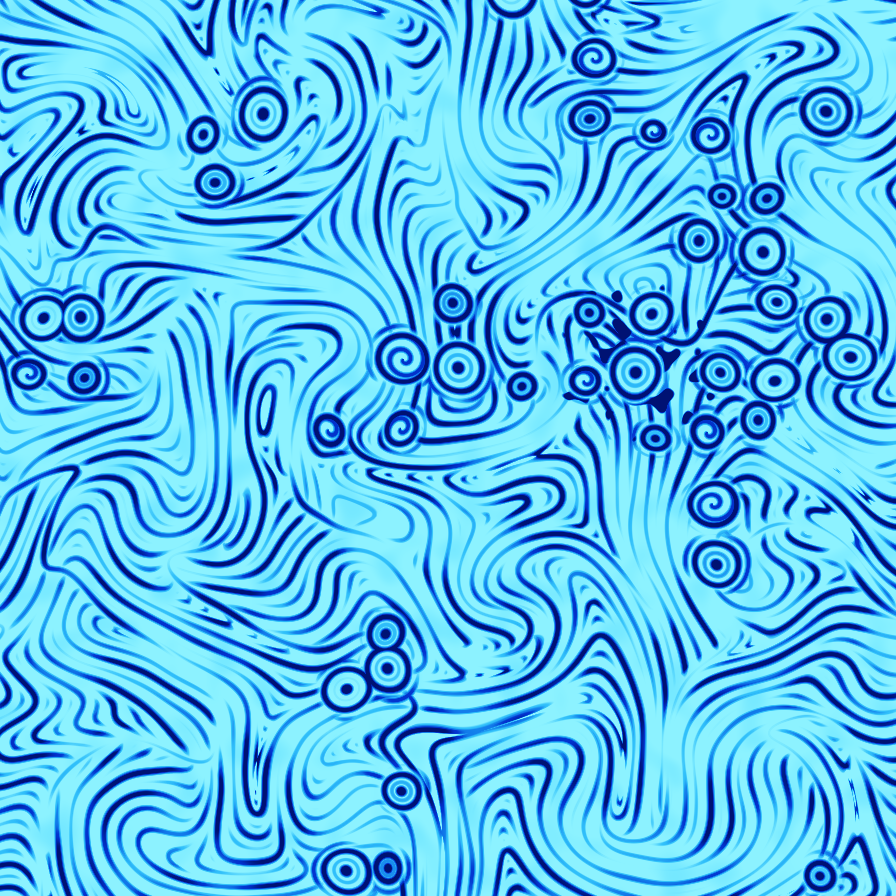
Reproduce this pattern procedurally as a WebGL 1 fragment shader.

```glsl
precision highp float;
// Blue ink swirls: bundles of tapering strokes follow the contours of twisted, tilted
// height fields, with extra strokes fading in wherever the spacing widens.
// Clusters of ringed cells with dots or spirals sit on top of the strokes.
uniform vec2 u_resolution;
#define FLOW_SCALE 2.9
#define WARP 0.42
#define SPACING 0.0285
#define HALO 0.0053
#define EDDY_GRID 4.0
#define RING_GRID 14.5
#define DENSE_SPOT vec2(0.71, 0.59)
#define TAU 6.2831853

vec2 hash2(vec2 c) {
  vec3 s = fract(c.xyx * vec3(0.1031, 0.1030, 0.0973));
  s += dot(s, s.yzx + 33.33);
  return fract((s.xx + s.yz) * s.zy);
}
float cornerSlope(vec2 corner, vec2 offset) {
  float a = TAU * hash2(corner).x;
  return dot(vec2(cos(a), sin(a)), offset);
}
// Gradient noise, roughly -1 to 1
float noise(vec2 p) {
  vec2 i = floor(p), f = p - i, e = vec2(1.0, 0.0);
  vec2 u = f * f * f * (f * (f * 6.0 - 15.0) + 10.0);
  float low = mix(cornerSlope(i, f), cornerSlope(i + e, f - e), u.x);
  float high = mix(cornerSlope(i + e.yx, f - e.yx), cornerSlope(i + 1.0, f - 1.0), u.x);
  return 1.4 * mix(low, high, u.y);
}
// Soft pen line: darkness at distance d from its centre
float stroke(float d, float weight) {
  return weight * clamp(1.45 * (1.0 - d / (HALO * mix(0.45, 1.0, weight))), 0.0, 1.0);
}
// Scattered eddies that curl the plane either way
vec2 twist(vec2 p) {
  vec2 g = p * EDDY_GRID, moved = g;
  for (int k = 0; k < 9; k++) {
    vec2 id = floor(g) + vec2(mod(float(k), 3.0), floor(float(k) / 3.0)) - 1.0;
    vec2 h = hash2(id + 33.0), d = g - id - 0.25 - 0.5 * h;
    float a = (h.x > 0.5 ? 2.2 : -2.2) * exp(-dot(d, d) * 6.0);
    moved += mat2(cos(a), sin(a), -sin(a), cos(a)) * d - d;
  }
  return moved / EDDY_GRID;
}
// Two tilted height fields (x, y) and the mask (z) that chooses between them
vec3 terrain(vec2 p) {
  vec2 q = twist(p) * FLOW_SCALE + 20.0;
  q += WARP * vec2(noise(q * 1.1 + 5.3), noise(q * 1.1 + 41.7));
  return vec3(noise(q) + dot(q, vec2(0.6, 0.35)),
              noise(q + 63.4) + dot(q, vec2(-0.5, 0.55)),
              noise(q * 1.5 + 87.2));
}
float flowInk(vec2 p) {
  vec2 e = vec2(0.001, 0.0);
  vec3 t = terrain(p);
  vec3 dx = (terrain(p + e) - t) / e.x, dy = (terrain(p + e.yx) - t) / e.x;
  float side = step(0.0, t.z);
  float height = mix(t.x, t.y, side);
  float slope = max(length(mix(vec2(dx.x, dy.x), vec2(dx.y, dy.y), side)), 0.2);
  float border = abs(t.z) / max(length(vec2(dx.z, dy.z)), 0.5);
  // Strokes thin out at patch borders and at random along their length
  float pressure = mix(0.35, 1.0, smoothstep(-0.5, 0.15, noise(p * 9.0 + 7.0)));
  float taper = pressure * smoothstep(0.001, 0.016, border);
  // Each octave halves the spacing; finer ones fade in as the slope eases
  float detail = min(-log2(SPACING * slope), 5.5), ink = 0.0;
  for (int k = 0; k < 3; k++) {
    float octave = floor(detail) + float(k), lines = exp2(octave);
    float d = (0.5 - abs(fract(height * lines) - 0.5)) / (lines * slope);
    ink = max(ink, stroke(d, taper * (1.0 - smoothstep(0.0, 1.6, octave - detail))));
  }
  return max(ink, stroke(border, pressure * smoothstep(-0.4, 0.3, noise(p * 7.0 + 50.0))));
}
float density(vec2 p) {
  return 1.0 - smoothstep(0.05, 0.15, length(p - DENSE_SPOT));
}
// Chance of finding a ringed cell here
float crowding(vec2 p) {
  return 0.85 * smoothstep(0.24, 0.38, noise(p * 4.6 + 12.6)) + density(p);
}
// Ink of the ringed cells; edge is the signed distance to the nearest one
float ringInk(vec2 p, out float edge) {
  vec2 rel = vec2(1.0);
  float size = 0.01, kind = 0.0;
  edge = 1.0;
  for (int k = 0; k < 9; k++) {
    vec2 id = floor(p * RING_GRID) + vec2(mod(float(k), 3.0), floor(float(k) / 3.0)) - 1.0;
    vec2 a = hash2(id + 19.0), b = hash2(id + 71.0);
    vec2 center = (id + 0.5 + 0.5 * (a - 0.5)) / RING_GRID;
    vec2 offset = (p - center) * vec2(1.0, mix(0.9, 1.2, a.x));
    float radius = mix(0.011, 0.028, b.y), d = length(offset) - radius;
    if (b.x < crowding(center) && d < edge) {
      edge = d; rel = offset; size = radius; kind = fract(a.y * 7.0 + b.y);
    }
  }
  float r = length(rel), pitch = 0.015, turn = atan(rel.y, rel.x + 0.00001) / TAU;
  float spiral = stroke(abs(fract(r / pitch - turn) - 0.5) * pitch, 0.75);
  float eye = max(stroke(max(r - 0.14 * size, 0.0), 1.0), stroke(abs(r - 0.55 * size), 0.45 * kind));
  float inner = (kind < 0.2 ? spiral : eye) * step(edge, 0.0);
  float echo = 0.7 * smoothstep(-0.3, 0.5, noise(p * 20.0 + 70.0));
  float outline = max(stroke(abs(edge), 1.0), stroke(abs(edge - 0.011), echo));
  float gaps = smoothstep(0.0, 0.15, noise(p * 44.0) + density(p) - 1.1);
  return max(max(inner, outline), gaps * smoothstep(0.004, 0.009, edge));
}
vec3 palette(float ink, float mottle) {
  vec3 c = mix(vec3(0.55, 0.95, 1.0), vec3(0.46, 0.91, 1.0), mottle);
  c = mix(c, vec3(0.19, 0.75, 0.98), smoothstep(0.03, 0.28, ink));
  c = mix(c, vec3(0.07, 0.49, 0.92), smoothstep(0.28, 0.52, ink));
  c = mix(c, vec3(0.01, 0.20, 0.81), smoothstep(0.52, 0.72, ink));
  return mix(c, vec3(0.0, 0.07, 0.45), smoothstep(0.72, 0.97, ink));
}
void main() {
  vec2 p = gl_FragCoord.xy / min(u_resolution.x, u_resolution.y);
  float mottle = smoothstep(0.0, 0.8, noise(p * 22.0 + 3.0)), edge;
  // Unsteady hand
  p += 0.004 * vec2(noise(p * 13.0 + 9.0), noise(p * 13.0 + 31.0));
  float rings = ringInk(p, edge);
  float ink = max(rings, flowInk(p) * smoothstep(0.002, 0.011, edge));
  gl_FragColor = vec4(palette(ink, mottle), 1.0);
}
```
